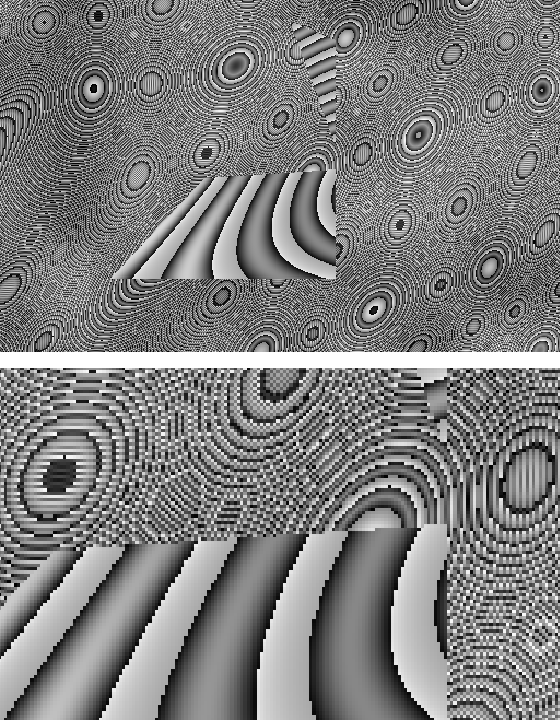
Top, the full canvas; bottom, a detail of the centre.
A Shadertoy shader for this background:

```glsl
// Fine elliptical moire rings with two cut-out panels of wide shaded bands.

// One cycle: white fading to light grey, a hard drop, then a dark hump.
float bandTone(float phase, float humpPeak) {
    float t = fract(phase);
    float light = mix(0.94, 0.66, sqrt(t / 0.36));
    float dark = 0.03 + humpPeak * sin(3.1416 * (t - 0.36) / 0.64);
    return t < 0.36 ? light : dark;
}

// The same cycle in softer greys, gathered around the middle tones.
float ringTone(float phase) {
    float t = fract(phase);
    float hump = 0.61 * (1.0 - abs(2.0 * (t - 0.39) / 0.61 - 1.0));
    float level = (t < 0.39 ? 1.0 - t : hump) - 0.5;
    return 0.445 + 0.66 * level + 1.0 * level * level * level;
}

float hash(vec2 cell) {
    return fract(sin(dot(cell, vec2(127.1, 311.7))) * 43758.5);
}

float valueNoise(vec2 p) {
    vec2 cell = floor(p), f = smoothstep(0.0, 1.0, p - cell);
    float low = mix(hash(cell), hash(cell + vec2(1, 0)), f.x);
    float high = mix(hash(cell + vec2(0, 1)), hash(cell + vec2(1, 1)), f.x);
    return mix(low, high, f.y);
}

// Positive on the left of the line from a to b.
float leftOf(vec2 p, vec2 a, vec2 b) {
    vec2 e = b - a, q = p - a;
    return (e.x * q.y - e.y * q.x) / length(e);
}

// Steep bowl whose phase outruns the cell grid, so false rings appear.
float moirePhase(vec2 p) {
    vec2 q = p - vec2(393.0, 194.0);
    float along = dot(q, vec2(0.53, 0.85));
    float across = dot(q, vec2(-0.85, 0.53));
    float phase = 0.0033 * along * along + 0.0064 * across * across;
    // The bowl flattens to the left, which widens the rings there.
    phase += q.x * (0.000002 * q.x * q.x + 0.000004 * q.y * q.y);

    // Gentle waves break up the regular lattice of ring centres.
    for (int i = 0; i < 5; i++) {
        float n = float(i);
        float angle = 2.4 * n + 0.6;
        float reach = 27.0 + 7.0 * n;
        vec2 dir = vec2(cos(angle), sin(angle));
        phase += (1.2 + 0.7 * n) * sin(dot(q, dir) / reach + 1.7 * n * n);
    }
    return phase;
}

// Bent, sheared ovals around a point just outside the lower panel.
float ovalPhase(vec2 p) {
    vec2 q = p - vec2(347.0, 145.0);
    q.x += q.y * (0.0055 * q.x + 0.1);
    return (56.0 - length(q * vec2(1.0, 1.08))) / 35.0;
}

// Slanted stripes with a slight curve.
float stripePhase(vec2 p) {
    float bend = 0.003 * (p.x - 285.0) * (p.x - 285.0);
    return (p.y - 0.5 * p.x + bend) / 20.0;
}

void mainImage(out vec4 fragColor, in vec2 fragCoord) {
    // The canvas is 322 square cells high at any size.
    vec2 p = floor(fragCoord / iResolution.y * 322.0) + 0.5;

    // Rings, with broad pale and dim patches
    float tone = ringTone(moirePhase(p));
    tone += 0.2 * (valueNoise(p / 65.0 + 3.0) - 0.5);

    // Lower panel
    float panel = min(leftOf(p, vec2(187, 159), vec2(101, 67)),
                      leftOf(p, vec2(307, 167), vec2(187, 159)));
    panel = min(panel, min(p.y - 67.0, 307.0 - p.x));
    float humpPeak = mix(0.82, 0.5, smoothstep(140.0, 270.0, p.x));
    if (panel > 0.0) tone = bandTone(ovalPhase(p), humpPeak);

    // Upper wedge
    float wedge = min(leftOf(p, vec2(307, 285), vec2(265, 303)),
                      leftOf(p, vec2(265, 303), vec2(307, 189)));
    wedge = min(wedge, 307.0 - p.x);
    if (wedge > 0.0) tone = bandTone(stripePhase(p), 0.6);

    fragColor = vec4(vec3(tone), 1.0);
}
```
